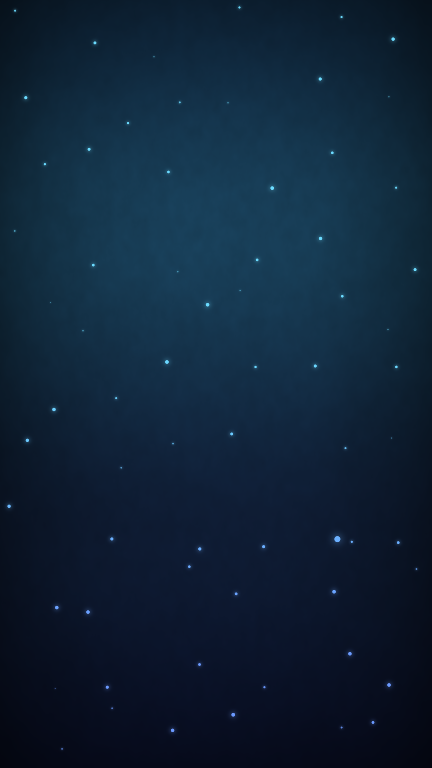
A Shadertoy shader for this background:

```glsl
// Deep blue night backdrop: teal glow, dark worn edges and small scattered stars.

const vec3 FLOOR_NAVY = vec3(0.030, 0.050, 0.130);
const vec3 LOW_BLUE   = vec3(0.058, 0.112, 0.205);
const vec3 GLOW_TEAL  = vec3(0.094, 0.245, 0.345);
const vec3 TOP_BLUE   = vec3(0.058, 0.150, 0.235);
const vec3 STAR_CYAN  = vec3(0.42, 0.86, 1.00);
const vec3 STAR_BLUE  = vec3(0.42, 0.60, 1.00);
const vec2 STAR_GRID  = vec2(6.0, 11.0);

float hash(vec2 p) {
    vec3 q = fract(vec3(p.xyx) * 0.1031);
    q += dot(q, q.yzx + 33.33);
    return fract((q.x + q.y) * q.z);
}

float valueNoise(vec2 p) {
    vec2 i = floor(p), f = fract(p);
    f = f * f * (3.0 - 2.0 * f);
    float low  = mix(hash(i), hash(i + vec2(1, 0)), f.x);
    float high = mix(hash(i + vec2(0, 1)), hash(i + vec2(1, 1)), f.x);
    return mix(low, high, f.y);
}

float fbm(vec2 p) {
    float sum = 0.0, amplitude = 0.5;
    for (int i = 0; i < 5; i++) {
        sum += amplitude * valueNoise(p);
        p = mat2(1.6, 1.2, -1.2, 1.6) * p + 7.3;
        amplitude *= 0.5;
    }
    return sum;
}

// Vertical colour ramp, brightest in the upper middle
vec3 skyRamp(float y) {
    vec3 c = mix(FLOOR_NAVY, LOW_BLUE, smoothstep(-0.05, 0.36, y));
    c = mix(c, GLOW_TEAL, smoothstep(0.30, 0.69, y));
    return mix(c, TOP_BLUE, smoothstep(0.72, 1.0, y));
}

// Darkening toward the sides and the two ends
float vignette(vec2 uv) {
    vec2 side = abs(uv - 0.5) * 2.0;
    float horizontal = 1.0 - 0.43 * pow(side.x, 2.5);
    float vertical = 1.0 - 0.24 * pow(side.y, 8.0);
    return horizontal * vertical;
}

// Solid disc with a faint halo
float star(float dist, float radius, float pixel) {
    float disc = 1.0 - smoothstep(radius - 0.6 * pixel, radius + 0.6 * pixel, dist);
    float halo = 0.22 * exp(-dist * dist / (radius * radius * 4.0));
    return max(disc, halo);
}

// One jittered star per grid cell, mostly small
float scatteredStars(vec2 uv, vec2 scale, float pixel) {
    vec2 cell = floor(uv * STAR_GRID);
    vec2 jitter = vec2(hash(cell + 3.7), hash(cell + 41.2));
    vec2 center = (cell + 0.1 + 0.8 * jitter) / STAR_GRID;
    float size = hash(cell + 87.5);
    float light = star(length((uv - center) * scale), mix(0.0013, 0.0046, size), pixel);
    return light * mix(0.45, 1.0, smoothstep(0.0, 0.45, size));
}

void mainImage(out vec4 fragColor, in vec2 fragCoord) {
    vec2 uv = fragCoord / iResolution.xy;
    vec2 scale = vec2(1.0, iResolution.y / iResolution.x);
    vec2 p = uv * scale;
    float pixel = 1.0 / iResolution.x;

    // Sky with soft mottling and fine worn grain
    vec3 color = skyRamp(uv.y) * vignette(uv);
    float mottling = fbm(p * vec2(7.0, 5.0)) - 0.5;
    float grain = fbm(p * vec2(48.0, 34.0) + 19.0) - 0.5;
    color *= 1.0 + 0.10 * mottling + 0.12 * grain;

    // Stars, cooler toward the bottom, and one larger accent
    vec3 starColor = mix(STAR_BLUE, STAR_CYAN, smoothstep(0.1, 0.6, uv.y));
    float accent = star(length((uv - vec2(0.781, 0.298)) * scale), 0.0072, pixel);
    float light = max(scatteredStars(uv, scale, pixel), accent);
    color = mix(color, starColor, light);

    fragColor = vec4(color, 1.0);
}
```
